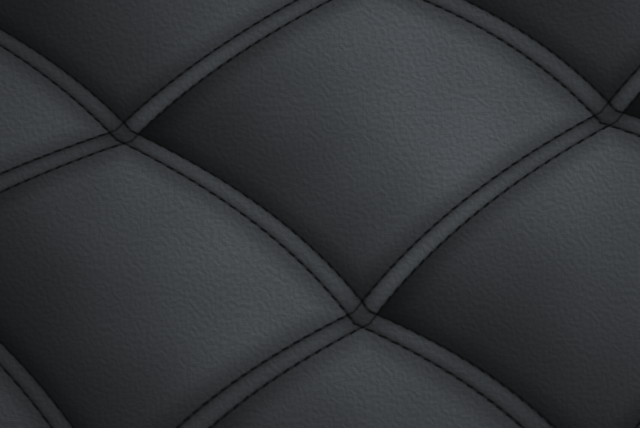
A Shadertoy shader for this texture:

```glsl
// Dark quilted leather: large puffed diamond panels between arched, stitched straps.
// A skewed lattice (s, t) is bent by a smooth warp and by arches between its nodes;
// panels, straps and stitches are shaded from it, with gradient noise as the grain.

#define ORIGIN vec2(0.289, 0.684)      // one lattice node, in canvas heights
#define FALLING vec2(0.557, -0.426)    // lattice step down to the right
#define RISING vec2(0.576, 0.469)      // lattice step up to the right
#define ARCH 0.065                     // bulge of the straps between nodes
#define DRAPE 0.166                    // uneven sag of the lattice
#define STRAP 0.0222                   // half width of a strap
#define STITCH_STEP 0.029
#define STITCH_RADIUS 0.0021
#define GRAIN_SCALE 95.0
#define GRAIN_DEPTH 0.075
#define TINT vec3(0.955, 1.0, 1.045)

float hash(vec2 p) {
    p = fract(p * vec2(0.1031, 0.1137));
    p += dot(p, p.yx + 33.33);
    return fract((p.x + p.y) * p.x * 17.31);
}

vec2 gradient(vec2 cell) {
    float angle = 6.2832 * hash(cell + 71.0);
    return vec2(cos(angle), sin(angle));
}

float gradientNoise(vec2 p) {
    vec2 i = floor(p), f = p - i;
    vec2 w = f * f * f * (f * (f * 6.0 - 15.0) + 10.0);
    vec2 e = vec2(0.0, 1.0);
    float low = mix(dot(gradient(i), f), dot(gradient(i + e.yx), f - e.yx), w.x);
    float high = mix(dot(gradient(i + e), f - e), dot(gradient(i + 1.0), f - 1.0), w.x);
    return mix(low, high, w.y);
}

// Wrinkled hide: fine creases over a softer pebble.
float hideHeight(vec2 p) {
    vec2 q = p * GRAIN_SCALE;
    q += 0.5 * gradientNoise(q * 0.4);
    return gradientNoise(q) + 0.6 * abs(gradientNoise(q * vec2(1.5, 2.1) + 19.0));
}

float arch(float x) {
    float f = fract(x);
    return 4.0 * f * (1.0 - f);
}

// Lattice coordinates: integer values of x and y are the strap centre lines.
vec2 quiltCoords(vec2 p) {
    mat2 toLattice = inverse(mat2(FALLING, RISING));
    vec2 st = toLattice * (p - ORIGIN);
    p.y += DRAPE * (1.0 - 0.4 * st.y) * st.y * (1.0 - st.x) - 0.088 * min(st.x, 0.0);
    st = toLattice * (p - ORIGIN);
    return st + ARCH * vec2(arch(st.y), -arch(st.x));
}

// Coverage of the dashes along both edges of a strap.
float stitches(float across, float along, float px) {
    float id = floor(along / STITCH_STEP);
    float jitter = hash(vec2(id, sign(across) + 5.0)) - 0.5;
    float x = along - (id + 0.5 + 0.12 * jitter) * STITCH_STEP;
    float y = abs(across) - STRAP + 0.12 * x;
    float d = length(vec2(max(abs(x) - 0.2 * STITCH_STEP, 0.0), y));
    return 1.0 - smoothstep(-px, px, d - STITCH_RADIUS * (1.0 + 0.3 * jitter));
}

float crease(float across, float width) {
    float e = (abs(across) - STRAP) / width;
    return exp(-e * e);
}

// Lays a rounded strap with creased, stitched edges over the surface.
float layStrap(float surface, float tone, float across, float along, float showThread, float px) {
    float roundness = across / STRAP;
    float strapTone = tone * (1.06 - 0.28 * roundness * roundness + 0.07 * roundness);
    float inside = 1.0 - smoothstep(-px, px, abs(across) - STRAP);
    float shade = mix(surface, strapTone, inside);
    shade *= 1.0 - 0.36 * crease(across, 0.0035);
    return mix(shade, 0.055, 0.85 * showThread * stitches(across, along, px));
}

void mainImage(out vec4 fragColor, in vec2 fragCoord) {
    float px = 1.0 / iResolution.y;
    vec2 p = fragCoord * px;
    vec2 quilt = quiltCoords(p);
    vec2 panel = floor(quilt), local = fract(quilt);

    // Lattice offsets to distances across and along the straps
    vec2 across = (quilt - round(quilt)) * vec2(0.682, 0.723);
    vec2 along = quilt * vec2(length(FALLING), length(RISING));
    vec2 seam = abs(across);
    float node = length(across);

    // Broad light, brightest right of the upper middle
    vec2 fromLight = (p - vec2(0.90, 0.62)) * vec2(0.85, 1.0);
    float light = mix(0.64, 1.15, exp(-1.9 * dot(fromLight, fromLight)));

    // Puffed panels rise from a shadowed left side to a lit right side
    float rise = smoothstep(-0.08, 0.72, 0.72 * local.y + 0.22 * local.x);
    float shade = mix(0.105, 0.285, rise) * light;
    shade *= 0.96 + 0.08 * hash(panel + 40.0);
    shade *= mix(0.78, 1.0, smoothstep(STRAP, STRAP + 0.065, min(seam.x, seam.y)));
    shade *= 1.0 - 0.30 * exp(-node * node * 90.0) * (1.0 - rise);

    // Rising straps pass beneath the falling ones
    float strapTone = 0.222 * light * (1.0 - 0.28 * exp(-node * node * 350.0));
    float uncovered = smoothstep(STRAP, STRAP + 0.006, seam.y);
    shade = layStrap(shade, strapTone, across.x, along.y, uncovered, px);
    shade = layStrap(shade, strapTone * 0.97, across.y, along.x, 1.0, px);
    shade *= 1.0 - 0.4 * crease(across.x, 0.003) * (1.0 - uncovered);

    // Grain lit from the upper right
    float relief = hideHeight(p) - hideHeight(p + vec2(0.0022, 0.0032));
    shade *= 1.0 + GRAIN_DEPTH * clamp(relief * 2.0, -1.5, 1.5);
    shade *= 1.0 + 0.06 * gradientNoise(p * 7.0);

    fragColor = vec4(max(shade, 0.0) * TINT, 1.0);
}
```
